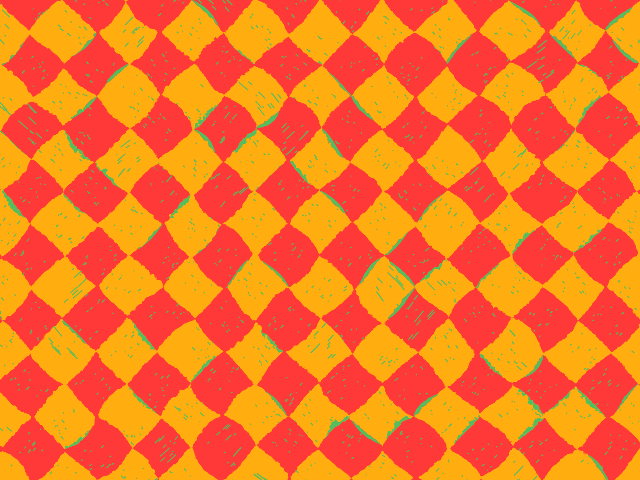
A Shadertoy shader for this pattern:

```glsl
#define ROWS 7.5          // repeats down the canvas (10 across at 4:3)
#define WARP 0.16         // slow drift of the grid
#define BOW 0.20          // bulge of single tile edges
#define SPLIT 0.07        // opens or joins tile corners
#define ROUGH 0.075       // ragged edge grain
#define SLIVER 0.042      // half thickness of green slivers
#define SLIVER_RATE 0.24  // share of edges with a sliver
#define SPECKS 11         // flecks per tile
#define FLECK 0.012       // half width of a fleck
#define RED vec3(1.00, 0.22, 0.22)
#define YELLOW vec3(1.00, 0.68, 0.06)
#define GREEN vec3(0.33, 0.74, 0.37)

const float PI = 3.14159;

vec2 hash2(vec2 p) {
    vec3 q = fract(p.xyx * vec3(0.1031, 0.1030, 0.0973));
    q += dot(q, q.yzx + 33.33);
    return fract((q.xx + q.yz) * q.zy);
}

float noise(vec2 p) {
    vec2 i = floor(p), f = fract(p);
    f = f * f * (3.0 - 2.0 * f);
    float low = mix(hash2(i).x, hash2(i + vec2(1, 0)).x, f.x);
    float high = mix(hash2(i + vec2(0, 1)).x, hash2(i + vec2(1, 1)).x, f.x);
    return mix(low, high, f.y);
}

// Signed distance to the bowed grid line nearest to x, for the segment at y
float gridLine(float x, float y, float seed) {
    float k = round(x);
    float bend = hash2(vec2(k, floor(y)) + seed).x - 0.5;
    return x - k - BOW * bend * sin(PI * fract(y));
}

// Distance to the closest short fleck inside a tile
float flecks(vec2 local, vec2 tile, float isRed) {
    vec2 seed = hash2(tile + 71.0);
    vec2 middle = 0.5 + 0.3 * (hash2(tile + 93.0) - 0.5);
    float stretch = seed.x > 0.8 ? 0.13 : 0.035;
    bool alongV = seed.y < mix(0.25, 0.85, isRed);
    float d = 1.0;
    for (int i = 0; i < SPECKS; i++) {
        vec2 id = tile * 17.0 + float(i) * vec2(3.7, 5.3) + 140.0;
        vec2 away = abs(local - middle - 0.74 * (hash2(id) - 0.5));
        if (alongV) away = away.yx;
        float len = FLECK + stretch * pow(hash2(id + 31.0).x, 2.0);
        vec2 box = away - vec2(len, FLECK);
        d = min(d, max(box.x, box.y));
    }
    return d;
}

void mainImage(out vec4 fragColor, in vec2 fragCoord) {
    // Diagonal grid coordinates, measured from the top edge
    vec2 p = fragCoord / iResolution.y * ROWS;
    p.y = ROWS - p.y;
    vec2 q = vec2(p.x + p.y, p.x - p.y);
    float aa = 0.7 * ROWS / iResolution.y;

    // Hand-drawn drift
    q += WARP * (vec2(noise(p * 1.6 + 20.0), noise(p * 1.6 + 60.0)) - 0.5);

    // Checker field: positive in red tiles, negative in yellow ones
    float du = gridLine(q.x, q.y, 11.0);
    float dv = gridLine(q.y, q.x, 47.0);
    vec2 tile = round(q) + step(0.0, vec2(du, dv)) - 1.0;
    float isRed = 1.0 - mod(tile.x + tile.y, 2.0);
    float field = (2.0 * isRed - 1.0) * min(abs(du), abs(dv));

    // Uneven corners and ragged edges
    float grain = 0.6 * noise(p * 17.0 + 80.0) + 0.4 * noise(p * 38.0 + 30.0) - 0.5;
    float wear = mix(0.4, 1.3, noise(p * 1.9 + 9.0));
    field += SPLIT * (noise(p * 2.3 + 40.0) - 0.5) + ROUGH * wear * grain;
    vec3 color = mix(YELLOW, RED, smoothstep(-aa, aa, field));

    // Green flecks inside the tiles
    float fleck = flecks(q - tile, tile, isRed);
    color = mix(color, GREEN, smoothstep(aa, -aa, fleck));

    // Tapered green slivers along some edges
    bool onU = abs(du) < abs(dv);
    float along = onU ? q.y : q.x;
    vec2 edge = onU ? vec2(round(q.x), floor(along)) + 200.0
                    : vec2(round(q.y), floor(along)) + 300.0;
    vec2 pick = hash2(edge);
    float strength = smoothstep(1.0 - SLIVER_RATE, 1.0, pick.x);
    float offset = (fract(along) - mix(0.3, 0.7, pick.y)) / 0.42;
    float thick = SLIVER * sqrt(strength) * (1.0 - offset * offset) + 0.04 * grain;
    float side = hash2(edge + 55.0).x < 0.5 ? -1.0 : 1.0;
    float sliver = abs(field - side * max(thick, 0.0)) - thick;
    float shown = step(0.001, strength) * step(abs(offset), 1.0);
    color = mix(color, GREEN, shown * smoothstep(aa, -aa, sliver));

    fragColor = vec4(color, 1.0);
}
```
